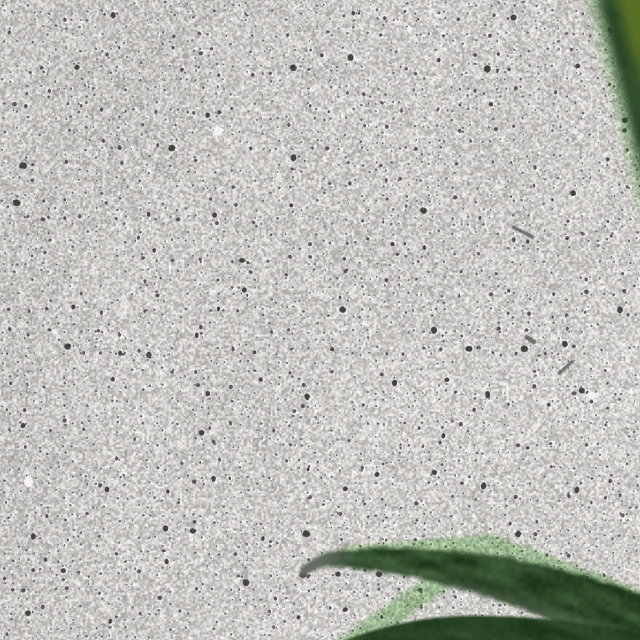
Write a Shadertoy shader that draws this texture.

```glsl
// Pale speckled stone with dark pits, white chips, faint scratches and fibres,
// framed by soft green leaves at the upper right and along the lower edge.
// Grain is value noise, pits are jittered cells, leaves are curved bands.

const vec3 STONE = vec3(0.800, 0.790, 0.782);
const vec3 PIT = vec3(0.20, 0.23, 0.22);
const vec3 CHIP = vec3(0.95, 0.95, 0.94);
const vec3 LEAF_DARK = vec3(0.09, 0.19, 0.09);
const vec3 LEAF_LIGHT = vec3(0.27, 0.39, 0.24);
const vec3 LEAF_OLIVE = vec3(0.34, 0.43, 0.15);
const vec3 LEAF_TIP = vec3(0.40, 0.43, 0.39);
const vec3 VEIL_TINT = vec3(0.77, 0.91, 0.73);

float hash(vec2 p) {
    vec3 q = fract(p.xyx * vec3(0.1031, 0.1030, 0.0973));
    q += dot(q, q.yzx + 33.33);
    return fract((q.x + q.y) * q.z);
}

float noise(vec2 p) {
    vec2 i = floor(p), f = fract(p);
    f = f * f * (3.0 - 2.0 * f);
    float low = mix(hash(i), hash(i + vec2(1, 0)), f.x);
    float high = mix(hash(i + vec2(0, 1)), hash(i + vec2(1, 1)), f.x);
    return mix(low, high, f.y);
}

// Soft coverage: 1 where the distance is negative, 0 beyond the edge.
float cover(float dist, float soft) {
    return 1.0 - smoothstep(-soft, soft, dist);
}

float segmentDist(vec2 p, vec2 a, vec2 b) {
    vec2 d = b - a;
    return length(p - a - d * clamp(dot(p - a, d) / dot(d, d), 0.0, 1.0));
}

// Scattered spots: x is the spot, y is a bright rim shifted to one side.
vec2 spots(vec2 p, float cells, float share, float radius, float seed) {
    vec2 id = floor(p * cells) + seed;
    vec2 centre = 0.22 + 0.56 * vec2(hash(id + 11.3), hash(id + 47.9));
    vec2 d = (fract(p * cells) - centre) / cells;
    float r = radius * mix(0.65, 1.2, hash(id + 83.1));
    d.x *= mix(0.85, 1.4, hash(id + 29.7));
    d += 0.25 * radius * (vec2(noise(p * 300.0), noise(p * 300.0 + 70.0)) - 0.5);
    float present = step(hash(id), share);
    float spot = cover(length(d) - r, 0.0013);
    float rim = cover(length(d - vec2(0.0012, 0.0)) - r - 0.0015, 0.0015);
    return present * vec2(spot, rim * (1.0 - spot));
}

vec3 stone(vec2 p) {
    float grain = 0.6 * noise(p * 290.0) + 0.4 * noise(p * 410.0 + 31.0) - 0.5;
    float cloud = noise(p * 5.0 + 8.0) - 0.5;
    float light = 0.025 * (p.x - p.y) + 0.025 * cloud;
    vec3 col = STONE + 0.42 * grain + light;

    // Two nearly parallel scratches, broken up along their length.
    float line = 0.365 + 0.122 * p.y + 0.003 * (noise(vec2(p.y * 6.0, 2.0)) - 0.5);
    float scratch = cover(abs(p.x - line) - 0.0007, 0.0012);
    scratch += cover(abs(p.x - line - 0.013) - 0.0006, 0.0012);
    col -= 0.13 * scratch * noise(vec2(p.y * 35.0, 5.0));

    // Three sizes of pits, from sparse and large to dense and fine.
    for (int i = 0; i < 3; i++) {
        float k = float(i);
        vec2 pit = spots(p, 14.0 * pow(2.45, k), 0.40 - 0.03 * k,
                         0.0046 * pow(0.62, k), 17.0 * k + 3.0);
        col += 0.09 * pit.y;
        col = mix(col, PIT, pit.x * (0.92 - 0.13 * k));
    }
    float chip = spots(p, 7.0, 0.15, 0.0065, 131.0).x;
    return mix(col, CHIP, chip);
}

vec3 addFibres(vec3 col, vec2 p) {
    float d = segmentDist(p, vec2(0.802, 0.645), vec2(0.832, 0.630));
    d = min(d, segmentDist(p, vec2(0.874, 0.417), vec2(0.894, 0.435)));
    d = min(d, segmentDist(p, vec2(0.823, 0.473), vec2(0.834, 0.466)) - 0.001);
    return mix(col, PIT + 0.12, 0.8 * cover(d - 0.0025, 0.002));
}

// Thin translucent green above and below the curved leaf.
float veil(vec2 p, float spine) {
    float top = min(0.146 + 0.08 * (p.x - 0.53), 0.165 - 0.375 * (p.x - 0.77));
    float upper = cover(p.y - top, 0.005) * step(spine, p.y);
    upper *= smoothstep(0.51, 0.56, p.x);
    float band = abs(p.y - 0.04 - 0.72 * (p.x - 0.614)) - 0.022;
    float lower = cover(band, 0.008) * step(p.y, spine);
    return max(upper, lower);
}

void mainImage(out vec4 fragColor, in vec2 fragCoord) {
    vec2 p = fragCoord / iResolution.y;
    vec3 col = addFibres(stone(p), p);

    // Curved lower leaf: a spine with a hooked tip and a widening blade.
    float q = p.x - 0.53;
    float hook = max(-q, 0.0);
    float spine = 0.127 - 0.5 * q * q - 5.5 * hook * hook;
    float blade = abs(p.y - spine) - 0.007 - 0.09 * max(p.x - 0.47, 0.0);
    blade = max(blade, 0.469 - p.x) + 0.004 * (noise(p * 90.0) - 0.5);
    col = mix(col, col * VEIL_TINT, veil(p, spine));

    float mottle = noise(vec2(p.x * 18.0, (p.y - spine) * 70.0));
    mottle = 0.7 * mottle + 0.3 * noise(p * 140.0);
    vec3 green = mix(LEAF_DARK, LEAF_LIGHT, mottle);
    float underside = smoothstep(0.0, -0.045, p.y - spine) * 0.5;
    float tip = max(1.0 - smoothstep(0.49, 0.57, p.x), underside);
    col = mix(col, mix(green, LEAF_TIP, tip), cover(blade, 0.006));

    // Second leaf rising from the bottom edge.
    float s = p.x - 0.74;
    float crest = 0.038 - (s < 0.0 ? 0.95 : 0.41) * s * s;
    col = mix(col, mix(green, LEAF_DARK, 0.35), cover(p.y - crest, 0.004));

    // Blurred leaf at the upper right: dark rim and olive heart.
    float side = 0.925 + 0.25 * (1.0 - p.y) - p.x;
    float heart = smoothstep(0.025, 0.055, -side) * smoothstep(0.82, 0.94, p.y);
    vec3 rimmed = mix(mix(LEAF_DARK, LEAF_LIGHT, 0.35 + 0.3 * mottle), LEAF_OLIVE, heart);
    float haze = cover(side - 0.01, 0.014) * smoothstep(0.54, 0.66, p.y);
    col = mix(col, col * VEIL_TINT, 0.7 * haze);
    col = mix(col, rimmed, cover(side + 0.009, 0.016));

    fragColor = vec4(clamp(col, 0.0, 1.0), 1.0);
}
```
